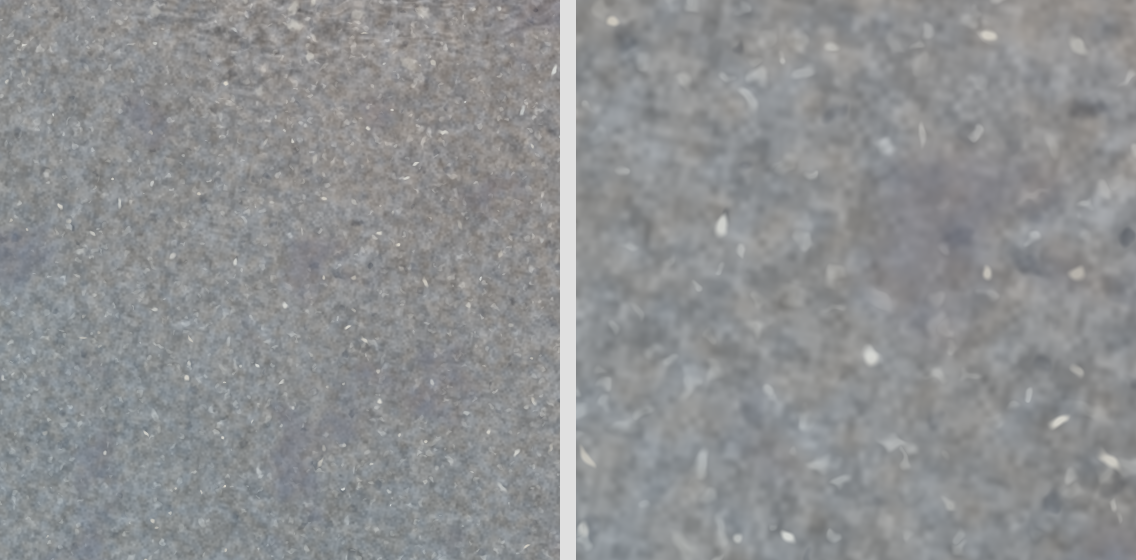
Left: the whole. Right: its middle third, enlarged.
Write a three.js fragment shader that draws this texture.

```glsl
// Worn grey asphalt: soft mottled grain, pale chips, dark pits and bright sparkles,
// with a rougher, streaky band of loose grit along the top.
// Layers of value noise give the grain; jittered cells scatter the single stones.

varying vec2 vUv;

const vec3 COOL_GREY = vec3(0.530, 0.555, 0.568);
const vec3 WARM_GREY = vec3(0.562, 0.550, 0.545);
const vec3 SMUDGE_TINT = vec3(-0.040, -0.044, -0.026);
const vec3 CHIP_TINT = vec3(1.0, 1.0, 0.95);
const float COARSE_GRAIN = 0.060;
const float MEDIUM_GRAIN = 0.100;
const float FINE_GRAIN = 0.085;
const float STREAK_CONTRAST = 0.20;
const float CHIP_CELLS = 72.0;
const float PIT_CELLS = 46.0;
const float SPARKLE_CELLS = 36.0;
const float PEBBLE_CELLS = 22.0;

float hash(vec2 p) {
  vec3 q = fract(vec3(p.xyx) * 0.1031);
  q += dot(q, q.yzx + 33.33);
  return fract((q.x + q.y) * q.z);
}

float noise(vec2 p) {
  vec2 cell = floor(p);
  vec2 f = fract(p);
  f = f * f * (3.0 - 2.0 * f);
  float low = mix(hash(cell), hash(cell + vec2(1.0, 0.0)), f.x);
  float high = mix(hash(cell + vec2(0.0, 1.0)), hash(cell + vec2(1.0, 1.0)), f.x);
  return mix(low, high, f.y);
}

// Noise around zero, turned so that layers do not share a grid.
float grain(vec2 p, float frequency, float angle) {
  float c = cos(angle);
  float s = sin(angle);
  return noise(mat2(c, s, -s, c) * p * frequency + frequency) - 0.5;
}

// Soft elongated stones, one per chosen cell; radius is in cell units.
float specks(vec2 p, float cells, float share, float radius, float stretch, float seed) {
  vec2 q = p * cells;
  vec2 base = floor(q);
  float cover = 0.0;
  for (int j = -1; j <= 1; j++) {
    for (int i = -1; i <= 1; i++) {
      vec2 cell = base + vec2(float(i), float(j));
      vec2 id = cell + seed;
      if (hash(id) < share) {
        vec2 centre = cell + vec2(hash(id + 17.3), hash(id + 41.7));
        float angle = 6.2832 * hash(id + 73.1);
        vec2 axis = vec2(cos(angle), sin(angle));
        vec2 d = q - centre;
        float longer = 1.0 + stretch * pow(hash(id + 5.9), 3.0);
        d = vec2(dot(d, axis) / longer, dot(d, vec2(-axis.y, axis.x)));
        float size = radius * mix(0.55, 1.2, hash(id + 29.5));
        float strength = mix(0.35, 1.0, hash(id + 57.7));
        cover = max(cover, strength * (1.0 - smoothstep(0.35, 1.25, length(d) / size)));
      }
    }
  }
  return cover;
}

// Mask of the rough grit: deep right of centre, thin at the upper left.
float gritBand(vec2 p) {
  float edge = 0.73 + 0.20 * (1.0 - smoothstep(0.22, 0.45, p.x));
  edge += 0.22 * max(p.x - 0.45, 0.0) + 0.10 * grain(p, 9.0, 0.4);
  return smoothstep(0.0, 0.16, p.y - edge);
}

void main() {
  vec2 p = vUv;
  float band = gritBand(p);

  // Ragged outlines for all scattered stones.
  vec2 wobble = vec2(grain(p, 150.0, 0.3), grain(p, 160.0, 1.9)) * 0.007;
  vec2 ragged = p + wobble;

  // Broad drift from cool to warm, with dull violet smudges.
  float warmth = smoothstep(0.2, 1.5, 0.75 * p.x + 0.85 * p.y + 0.35 * grain(p, 4.0, 0.8));
  vec3 color = mix(COOL_GREY, WARM_GREY, warmth);
  float patches = noise(p * 8.0 + 3.7) + 0.35 * grain(p, 26.0, 0.6);
  float smudge = smoothstep(0.68, 0.98, patches);
  color += SMUDGE_TINT * smudge;
  color += 0.020 * grain(p, 5.0, 1.1);

  // Mottled grain, calmer inside the smudges.
  float mottling = COARSE_GRAIN * grain(ragged, 48.0, 0.5)
    + MEDIUM_GRAIN * grain(ragged, 98.0, 1.2)
    + FINE_GRAIN * grain(p, 205.0, 0.2);
  color += mottling * (1.0 - 0.45 * smudge);
  color += vec3(0.012, 0.0, -0.014) * grain(p, 60.0, 2.3) * 2.0;

  // Flat wavy streaks in the grit band.
  vec2 wavy = p + 0.022 * vec2(grain(p, 24.0, 0.7), grain(p, 30.0, 1.6));
  float streak = noise(wavy * vec2(46.0, 125.0)) - 0.5;
  float ridge = 1.0 - abs(2.0 * noise(wavy * vec2(38.0, 84.0) + 19.0) - 1.0);
  color += band * (STREAK_CONTRAST * 0.6 * streak + STREAK_CONTRAST * 0.4 * (ridge - 0.62));

  // Dark pits and pale chips.
  float pits = specks(ragged, PIT_CELLS, 0.10 + 0.08 * band, 0.34, 0.8, 11.0);
  color -= vec3(0.085, 0.080, 0.070) * pits;
  float chips = specks(ragged, CHIP_CELLS, 0.20, 0.34, 1.6, 137.0);
  color += 0.125 * CHIP_TINT * chips * (1.0 - 0.5 * smudge);

  // Bright sparkles, and a few larger pebbles in the band.
  float sparkles = specks(p + 0.5 * wobble, SPARKLE_CELLS, 0.11, 0.145, 2.0, 251.0);
  vec3 glint = mix(vec3(0.84, 0.86, 0.86), vec3(0.88, 0.85, 0.79), noise(p * 30.0));
  color = mix(color, glint, 0.95 * sparkles);
  float pebbles = specks(ragged, PEBBLE_CELLS, 0.16, 0.22, 0.8, 389.0);
  color = mix(color, vec3(0.83, 0.82, 0.79), 0.75 * pebbles * band);

  gl_FragColor = vec4(clamp(color, 0.0, 1.0), 1.0);
}
```
